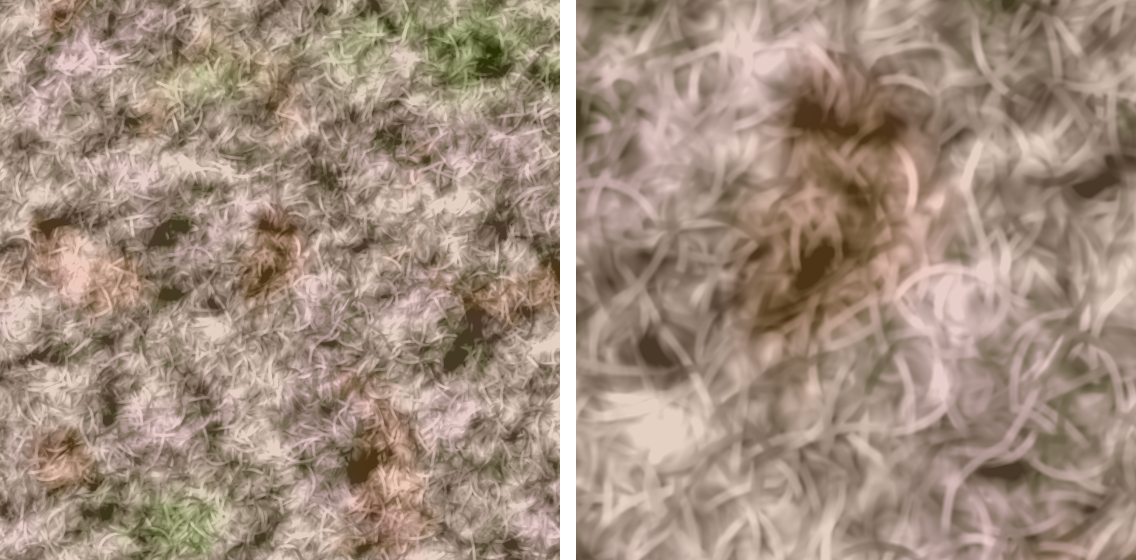
Left, the full canvas; right, a detail of the centre.
Reproduce this texture procedurally as a three.js fragment shader.

```glsl
// Dry, matted grass: pale tangled blades over dark clumps, with green and rust patches.
varying vec2 vUv;

const vec3 SOIL = vec3(0.35, 0.28, 0.22);       // darkest gaps
const vec3 STRAW = vec3(0.84, 0.76, 0.71);      // sunlit blades
const vec3 GREEN_TINT = vec3(-0.07, 0.025, -0.09);
const vec3 RUST_TINT = vec3(0.035, -0.025, -0.045);
const vec3 LILAC_TINT = vec3(0.012, -0.012, 0.03);
const float MEAN_TONE = 0.62;                   // 0 is soil, 1 is straw
const float CLUMP_CONTRAST = 0.72;
const float CURL_SCALE = 62.0;
const float CURL_CONTRAST = 0.42;
const float BLADE_CELLS = 25.0;                 // blade cells across the canvas
const float BLADE_WIDTH = 0.085;                // in cells
const float BLADE_CONTRAST = 0.74;
const float BLADE_LEAN = 1.0;                   // mean direction in radians
const int BLADE_LAYERS = 6;
const float TAU = 6.28318;

float hash(vec2 p) {
  vec3 q = fract(vec3(p.xyx) * 0.1031);
  q += dot(q, q.yzx + 33.33);
  return fract((q.x + q.y) * q.z);
}

float cornerSlope(vec2 cell, vec2 offset) {
  float a = TAU * hash(cell);
  return dot(vec2(cos(a), sin(a)), offset);
}

// Gradient noise, about -0.7 to 0.7
float noise(vec2 p) {
  vec2 i = floor(p), f = p - i;
  vec2 u = f * f * f * (f * (f * 6.0 - 15.0) + 10.0);
  vec2 e = vec2(1.0, 0.0);
  float low = mix(cornerSlope(i, f), cornerSlope(i + e.xy, f - e.xy), u.x);
  float high = mix(cornerSlope(i + e.yx, f - e.yx), cornerSlope(i + 1.0, f - 1.0), u.x);
  return mix(low, high, u.y);
}

// Tufts and hollows, stretched along the rising diagonal
float clumps(vec2 p) {
  vec2 d = vec2(0.8 * p.x + 0.45 * p.y, 1.1 * p.y - 0.6 * p.x) + 20.0;
  d += 0.025 * vec2(noise(p * 14.0 + 3.0), noise(p * 14.0 + 47.0));
  float mid = noise(d * 16.0 + 9.0);
  float sum = noise(d * 7.5) + mid + 0.65 * noise(d * 34.0 + 5.0);
  return CLUMP_CONTRAST * sum - 0.35 * smoothstep(0.45, 0.95, -sum);
}

// Fine wormy tangle between the blades
float curls(vec2 p) {
  vec2 warp = vec2(noise(p * 38.0 + 11.0), noise(p * 38.0 + 71.0));
  vec2 q = p * CURL_SCALE + 1.3 * warp;
  return CURL_CONTRAST * (noise(q * vec2(1.15, 0.85)) + 0.6 * noise(q * 1.9 + 31.0));
}

// One layer of curved blades, laid over the tone below
float bladeLayer(vec2 p, float layer, float below) {
  vec2 g = p * BLADE_CELLS + layer * vec2(17.37, 9.61);
  vec2 home = floor(g);
  float tone = below;
  for (int y = -1; y <= 1; y++) {
    for (int x = -1; x <= 1; x++) {
      vec2 cell = home + vec2(float(x), float(y));
      vec2 seed = cell + 53.0 * layer;
      vec2 root = cell + vec2(hash(seed + 1.7), hash(seed + 8.3));
      float a = BLADE_LEAN + 1.8 * noise(root * 0.22) + 2.4 * (hash(seed + 4.1) - 0.5);
      vec2 q = g - root;
      q = vec2(cos(a) * q.x + sin(a) * q.y, cos(a) * q.y - sin(a) * q.x);
      q.y += (hash(seed + 6.9) - 0.5) * 1.3 * q.x * q.x;
      float reach = mix(0.4, 0.95, hash(seed + 2.9));
      float ends = 1.0 - smoothstep(0.5 * reach, reach, abs(q.x));
      float body = ends * (1.0 - smoothstep(0.3 * BLADE_WIDTH, 1.3 * BLADE_WIDTH, abs(q.y)));
      float shadow = ends * (1.0 - smoothstep(0.0, 2.2 * BLADE_WIDTH, abs(q.y + BLADE_WIDTH)));
      float shade = BLADE_CONTRAST * (hash(seed + 5.3) - 0.45);
      tone = mix(tone - 0.09 * shadow, shade, 0.8 * body);
    }
  }
  return tone;
}

float patchAt(vec2 p, vec2 centre, vec2 size) {
  vec2 d = (p - centre) / size;
  return exp(-dot(d, d));
}

void main() {
  vec2 p = vUv;

  // Light and dark
  float strands = curls(p);
  for (int i = 0; i < BLADE_LAYERS; i++) {
    strands = bladeLayer(p, float(i) + 1.0, strands);
  }
  strands += 0.45 * curls(p + 5.0);
  float tone = clamp(MEAN_TONE + clumps(p) + strands, -0.12, 1.12);
  vec3 colour = mix(SOIL, STRAW, tone);

  // Living grass, rust and lilac patches
  float ragged = noise(p * 9.0 + 60.0) + 0.6 * noise(p * 25.0 + 15.0);
  float green = patchAt(p, vec2(0.86, 0.92), vec2(0.3, 0.1))
    + patchAt(p, vec2(0.3, 0.06), vec2(0.13, 0.08))
    + 0.6 * patchAt(p, vec2(0.37, 0.86), vec2(0.09, 0.07));
  green = clamp(green * (0.9 + 1.2 * ragged), 0.0, 1.0);
  float olive = 0.3 * smoothstep(0.75, 0.2, tone) * smoothstep(-0.2, 0.3, ragged);
  float rust = smoothstep(0.12, 0.5, noise(p * 5.0 + 83.0) + 0.3 * ragged);
  float lilac = smoothstep(-0.05, 0.4, noise(p * 6.0 + 37.0)) * smoothstep(0.2, 0.8, tone);
  colour += GREEN_TINT * max(green, olive) - 0.05 * green;
  colour += RUST_TINT * rust * (1.0 - green) + LILAC_TINT * lilac * (1.0 - green);

  gl_FragColor = vec4(clamp(colour, 0.0, 1.0), 1.0);
}
```
